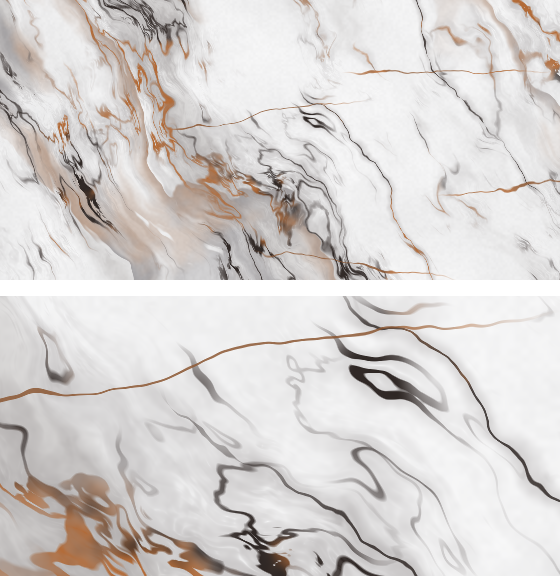
Top, the full canvas; bottom, a detail of the centre.
This texture is drawn by a Shadertoy shader. Its source:

```glsl
float hash(vec2 p) {
    return fract(sin(dot(p, vec2(127.1, 311.7))) * 43758.5);
}

float noise(vec2 p) {
    vec2 cell = floor(p), f = fract(p);
    f = f * f * (3.0 - 2.0 * f);
    float low = mix(hash(cell), hash(cell + vec2(1, 0)), f.x);
    float high = mix(hash(cell + vec2(0, 1)), hash(cell + vec2(1, 1)), f.x);
    return mix(low, high, f.y) - 0.5;
}

// Signed fractal noise, roughly -0.4 to 0.4
float fbm(vec2 p) {
    float sum = 0.0, amp = 0.5;
    for (int i = 0; i < 5; i++) {
        sum += amp * noise(p);
        p = mat2(1.6, 1.2, -1.2, 1.6) * p + 7.3;
        amp *= 0.5;
    }
    return sum;
}

// Approximate distance to the zero contour of the noise
float crackDistance(vec2 p) {
    float e = 0.005, f = fbm(p);
    vec2 slope = vec2(fbm(p + vec2(e, 0)) - f, fbm(p + vec2(0, e)) - f) / e;
    return abs(f) / (length(slope) + 0.25);
}

// Antialiased line coverage
float line(float d, float halfWidth) {
    return clamp((halfWidth - d) * iResolution.y + 0.5, 0.0, 1.0);
}

float band(float x, float center, float width) {
    float t = (x - center) / width;
    return exp(-t * t);
}

void mainImage(out vec4 fragColor, in vec2 fragCoord) {
    vec2 p = fragCoord / iResolution.y;
    vec2 w = p + 0.32 * vec2(fbm(p * 2.5), fbm(p * 2.5 + 19.0));

    // Sheared coordinates: veins fall steeply to the right
    float across = w.x + 0.55 * w.y;
    vec2 q = vec2(across, 0.4 * w.y);
    float density = band(across, 1.0, 0.24) + 0.85 * band(across, 0.45, 0.22)
                  + 0.6 * band(across, 2.35, 0.22);
    density = min(density, 1.0);

    vec3 charcoal = vec3(0.19, 0.16, 0.15);
    vec3 rust = vec3(0.70, 0.42, 0.22);
    vec3 gray = vec3(0.60, 0.58, 0.58);
    float rusty = smoothstep(-0.04, 0.06, fbm(p * 4.0 + 50.0));
    vec3 veinColor = mix(charcoal, rust, rusty);

    // White ground with soft clouds and streaks
    vec3 col = vec3(0.94, 0.94, 0.942) + 0.07 * fbm(p * 5.0 + 3.0);
    float cloud = fbm(q * 5.0 + 31.0) + 0.25 * (density - 0.5);
    col = mix(col, vec3(0.79, 0.78, 0.775), 0.8 * smoothstep(0.0, 0.28, cloud));
    float streak = smoothstep(0.05, 0.3, fbm(q * vec2(22, 9)) + 0.1 * density);
    col = mix(col, gray, 0.3 * streak * density);

    // Taupe sheets, crisp on one edge and fading on the other
    float sheet = fbm(q * 4.0 + 70.0);
    float fade = smoothstep(0.025, 0.045, sheet) * (1.0 - smoothstep(0.05, 0.21, sheet));
    vec3 taupe = mix(vec3(0.60, 0.59, 0.60), vec3(0.69, 0.57, 0.49),
                     smoothstep(-0.1, 0.06, fbm(p * 3.0 + 90.0)));
    col = mix(col, taupe, 0.8 * fade * smoothstep(0.1, 0.8, density));

    // Branching cracks at several scales
    for (int i = 0; i < 4; i++) {
        float k = float(i), scale = 3.0 * pow(1.6, k);
        float d = crackDistance(q * scale + 13.0 * k) / scale;
        float patchy = fbm(p * 3.5 + 11.0 * k) + 0.3 * (density - 0.25);
        float strength = smoothstep(0.02, 0.26, patchy);
        float swell = max(fbm(p * 9.0 + 5.0 * k) * 4.0, 0.0);
        col = mix(col, gray, 0.3 * strength * smoothstep(0.022, 0.0, d));
        col = mix(col, mix(gray, veinColor, strength),
                  strength * line(d, 0.0012 + 0.004 * swell * strength));
    }

    // Long steep fractures with dark swellings
    for (int i = 0; i < 7; i++) {
        float k = float(i);
        float wobble = 0.05 * fbm(p * 9.0 + 23.0 * k);
        float d = 0.88 * abs(across + wobble - 0.35 - 0.29 * k);
        float reach = smoothstep(-0.08, 0.06, fbm(vec2(p.y * 2.5, 7.0 * k + 0.5)));
        float swell = max(fbm(p * 7.0 + 41.0 * k) * 4.0, 0.0);
        d += 0.012 * noise(p * 45.0) * swell;
        col = mix(col, gray, 0.3 * reach * smoothstep(0.025, 0.0, d));
        col = mix(col, veinColor,
                  0.85 * reach * line(d, 0.0018 + 0.009 * swell * swell * density));
    }

    // Shallow rust cracks crossing the slab
    for (int i = 0; i < 4; i++) {
        float k = float(i), along = p.x - 0.55 - 0.33 * k;
        float height = fract(0.52 + 0.6 * k) + 0.17 * cos(2.4 * k) * along;
        float d = abs(p.y - height - 0.12 * fbm(p * 4.0 + 17.0 * k));
        float reach = smoothstep(0.0, 0.12, along) * smoothstep(0.8, 0.55, along);
        float swell = max(fbm(p * 6.0 + 29.0 * k) * 4.0, 0.0);
        col = mix(col, mix(rust, veinColor, 0.3),
                  0.85 * reach * line(d, 0.0016 + 0.004 * swell));
    }

    // Fine mineral grain
    col += 0.02 * noise(p * 120.0);
    fragColor = vec4(clamp(col, 0.0, 1.0), 1.0);
}
```
